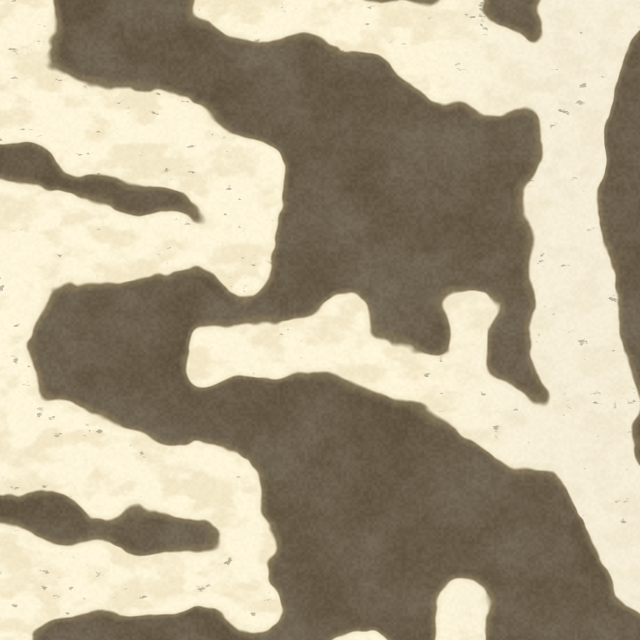
Reproduce this texture procedurally as a WebGL 1 fragment shader.

```glsl
precision highp float;
// Cream, lumpy channels on a dark mottled ground: hairpin fingers from the left
// interlock with branches growing from a trunk on the right. Tapered strokes are
// smoothly joined, their outline is bent by noise, and both surfaces are grained.
uniform vec2 u_resolution;

const vec3 CREAM_LIGHT = vec3(0.995, 0.962, 0.855);
const vec3 CREAM_DEEP  = vec3(0.940, 0.890, 0.755);
const vec3 CREAM_COOL  = vec3(0.945, 0.915, 0.835);
const vec3 DARK_WARM   = vec3(0.385, 0.335, 0.260);
const vec3 DARK_GREY   = vec3(0.455, 0.412, 0.340);
const vec3 HALO        = vec3(0.540, 0.485, 0.365);
const float PERIOD = 0.52;

float hash(vec2 p) {
  vec3 q = fract(p.xyx * 0.1031);
  q += dot(q, q.yzx + 33.33);
  return fract((q.x + q.y) * q.z);
}

float noise(vec2 p) {
  vec2 cell = floor(p), f = fract(p);
  vec2 u = f * f * f * (f * (f * 6.0 - 15.0) + 10.0);
  float low = mix(hash(cell), hash(cell + vec2(1.0, 0.0)), u.x);
  float high = mix(hash(cell + vec2(0.0, 1.0)), hash(cell + 1.0), u.x);
  return mix(low, high, u.y);
}

float fbm(vec2 p) {
  float sum = 0.0, amp = 0.5;
  for (int i = 0; i < 4; i++) {
    sum += amp * noise(p);
    p = mat2(1.6, 1.2, -1.2, 1.6) * p + 17.3;
    amp *= 0.5;
  }
  return sum / 0.9375;
}

vec2 wobble(vec2 p, float freq, float amount) {
  return (vec2(noise(p * freq + 40.0), noise(p * freq + 71.0)) - 0.5) * amount;
}

float smoothUnion(float a, float b, float k) {
  float h = max(k - abs(a - b), 0.0) / k;
  return min(a, b) - h * h * k * 0.25;
}

// Capsule whose radius runs from ra at a to rb at b.
float stroke(vec2 p, vec2 a, vec2 b, float ra, float rb) {
  vec2 ab = b - a;
  float t = clamp(dot(p - a, ab) / dot(ab, ab), 0.0, 1.0);
  return length(p - a - ab * t) - mix(ra, rb, t);
}

float join(float d, vec2 p, vec2 a, vec2 b, float ra, float rb) {
  return smoothUnion(d, stroke(p, a, b, ra, rb), 0.025);
}

// Two fingers meeting in a bend, and the link down to the next pair.
float hairpin(vec2 p, float seed) {
  float bend = 0.36 + 0.20 * hash(vec2(seed, 5.0));
  vec2 top = vec2(bend, 0.055), low = vec2(bend + 0.02, -0.09);
  vec2 topKnee = vec2(0.16, 0.10), lowKnee = vec2(0.15, -0.07);
  float d = stroke(p, vec2(-0.06, 0.17), topKnee, 0.075, 0.064);
  d = join(d, p, topKnee, top, 0.064, 0.048);
  d = join(d, p, top, low, 0.048, 0.046);
  d = join(d, p, low, lowKnee, 0.046, 0.058);
  d = join(d, p, lowKnee, vec2(-0.06, -0.06), 0.058, 0.066);
  return join(d, p, vec2(0.015, -0.06), vec2(0.01, 0.14 - PERIOD), 0.06, 0.06);
}

// A long bent arm reaching left from the trunk, with a rising twig.
float branch(vec2 p, float seed) {
  float drop = 0.08 + 0.09 * hash(vec2(seed, 9.0));
  vec2 knee = vec2(0.54, -0.225), root = vec2(0.86, -0.225 - drop);
  vec2 fork = mix(knee, root, 0.5);
  float rise = 0.06 + 0.20 * hash(vec2(seed, 13.0));
  float d = stroke(p, vec2(0.32, -0.245), knee, 0.033, 0.043);
  d = join(d, p, knee, root, 0.043, 0.052);
  return join(d, p, fork, fork + vec2(0.03, rise), 0.048, 0.038);
}

float trunk(vec2 p) {
  float y = p.y - 0.62;
  float slope = 1.2 * y;
  return abs(p.x - 0.87 - 0.6 * y * y) / sqrt(1.0 + slope * slope) - 0.066;
}

float channels(vec2 p) {
  vec2 q = p + wobble(p, 7.0, 0.05) + wobble(p, 19.0, 0.022) + wobble(p, 65.0, 0.005);
  float d = trunk(q);
  for (int i = -1; i <= 2; i++) {
    float seed = float(i) + 3.0;
    vec2 local = q - vec2(0.0, 0.69 - PERIOD * float(i));
    d = smoothUnion(d, hairpin(local, seed), 0.025);
    d = smoothUnion(d, branch(local, seed), 0.025);
  }
  return d + (noise(p * 13.0 + 90.0) - 0.5) * 0.022;
}

vec3 groundColor(vec2 p, float d, float grain) {
  float mottle = 0.5 + 1.5 * (fbm(p * 14.0 + 8.0) - 0.5) + 0.5 * (fbm(p * 70.0) - 0.5);
  vec3 color = mix(DARK_WARM, DARK_GREY, clamp(mottle, 0.0, 1.0));
  float halo = 1.0 - smoothstep(0.002, 0.014, d);
  return mix(color, HALO, halo * 0.75) + grain * 0.045;
}

vec3 creamColor(vec2 p, float d, float grain) {
  float stain = smoothstep(0.42, 0.72, fbm(p * vec2(26.0, 38.0) + 3.0));
  float rim = smoothstep(-0.012, 0.0, d);
  vec3 color = mix(CREAM_LIGHT, CREAM_DEEP, max(stain * 0.75, rim * 0.6));
  color = mix(color, CREAM_COOL, 0.6 * smoothstep(0.6, 0.9, p.x));
  float fleck = smoothstep(0.77, 0.88, fbm(p * vec2(45.0, 75.0) + 60.0));
  return color * (1.0 - 0.25 * fleck) + grain * 0.025;
}

void main() {
  vec2 p = gl_FragCoord.xy / u_resolution;
  float d = channels(p);
  float grain = noise(p * 230.0) - 0.5;
  float soft = max(0.0028, 0.75 / min(u_resolution.x, u_resolution.y));
  float cover = 1.0 - smoothstep(-soft, soft, d);
  vec3 color = mix(groundColor(p, d, grain), creamColor(p, d, grain), cover);
  gl_FragColor = vec4(color, 1.0);
}
```
